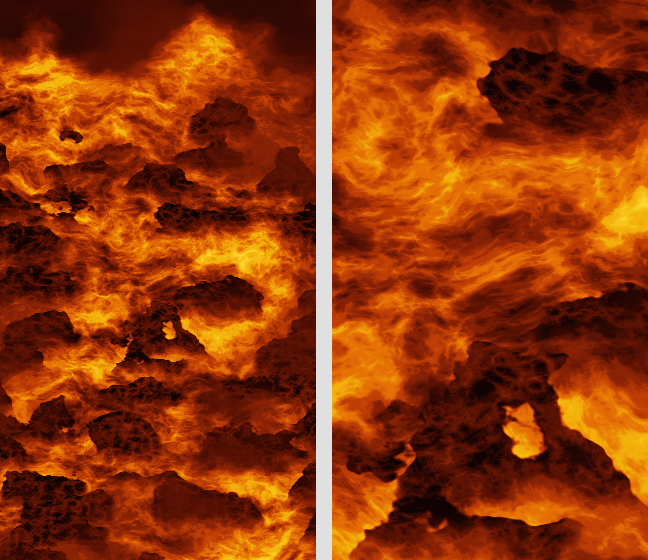
Left: the whole. Right: its middle third, enlarged.
Write a WebGL 1 fragment shader that draws this texture.

```glsl
precision highp float;

// Molten lava slope: glowing crusted streams, rows of craggy dark rocks and smoke.
// Every part writes one scalar "heat", which a colour ramp turns into fire tones.
// Rocks are stacked far to near, crisp along the top and dissolving at the foot.

uniform vec2 u_resolution;

const float ROCK_ROWS = 16.0;
const float ROW_STEP = 0.092;
const float FAR_ROW = 1.35;
const float CELL_WIDTH = 0.44;
const float SMOKE_HEAT = 0.27;
const float EXPOSURE = 0.38;

float hash(vec2 p) {
  vec3 q = fract(vec3(p.xyx) * 0.1031);
  q += dot(q, q.yzx + 33.33);
  return fract((q.x + q.y) * q.z);
}

float noise(vec2 p) {
  vec2 i = floor(p);
  vec2 f = fract(p);
  f = f * f * (3.0 - 2.0 * f);
  float low = mix(hash(i), hash(i + vec2(1.0, 0.0)), f.x);
  float high = mix(hash(i + vec2(0.0, 1.0)), hash(i + 1.0), f.x);
  return mix(low, high, f.y);
}

// Each octave is rotated to hide the lattice.
vec2 nextOctave(vec2 p) {
  return mat2(1.6, 1.2, -1.2, 1.6) * p + 7.3;
}

float fbm(vec2 p) {
  float sum = 0.0;
  float amp = 0.5;
  for (int i = 0; i < 5; i++) {
    sum += amp * noise(p);
    p = nextOctave(p);
    amp *= 0.5;
  }
  return sum / 0.97;
}

float ridges(vec2 p) {
  float sum = 0.0;
  float amp = 0.5;
  for (int i = 0; i < 5; i++) {
    sum += amp * (1.0 - abs(2.0 * noise(p) - 1.0));
    p = nextOctave(p);
    amp *= 0.65;
  }
  return sum / 1.26;
}

float segmentDistance(vec2 p, vec2 a, vec2 b) {
  vec2 ab = b - a;
  return length(p - a - ab * clamp(dot(p - a, ab) / dot(ab, ab), 0.0, 1.0));
}

float bell(float d, float width) {
  return exp(-d * d / (width * width));
}

// Two mirrored streams meet in a V and feed a winding river below.
float streamStrength(vec2 p) {
  vec2 mirrored = vec2(abs(p.x - 0.39), p.y);
  float wings = bell(segmentDistance(mirrored, vec2(0.0, 1.37), vec2(0.32, 1.62)), 0.11);
  float phase = 8.85 * (p.y - 0.84);
  float slope = 3.5 * sin(phase);
  float offset = p.x - 0.5 - 0.40 * cos(phase);
  float river = bell(offset / sqrt(1.0 + slope * slope), 0.055);
  return max(wings, river * smoothstep(1.42, 1.3, p.y));
}

float lavaHeat(vec2 p, vec2 flow, float stream) {
  float body = fbm(flow * vec2(4.0, 9.0));
  float crust = ridges(flow * vec2(9.0, 17.0) + 40.0);
  float grain = ridges(p * vec2(28.0, 44.0) + 90.0);
  return 0.51 + 0.95 * (body - 0.5) + 1.15 * (crust - 0.66) + 0.4 * (grain - 0.66) + 0.32 * stream;
}

// Returns rock heat in x and rock coverage in y for one row.
vec2 rockRow(vec2 p, float row, float stream) {
  float cellX = p.x / CELL_WIDTH + hash(vec2(row, 3.7)) * 5.0;
  vec2 id = vec2(floor(cellX), row);
  float halfWidth = mix(0.26, 0.48, hash(id + 11.0));
  float centre = 0.5 + (2.0 * hash(id + 23.0) - 1.0) * (0.5 - halfWidth);
  float dx = (fract(cellX) - centre) / halfWidth;
  float base = FAR_ROW - row * ROW_STEP + 0.06 * (hash(id + 37.0) - 0.5);
  float height = mix(0.05, 0.12, hash(id + 51.0));
  float crag = fbm(p * vec2(13.0, 17.0) + row * 7.0);
  float top = base + height * (1.0 - dx * dx) + 0.13 * (crag - 0.5) - 0.08 * stream;
  float foot = smoothstep(-0.075, 0.005, p.y - base + 0.08 * (crag - 0.5));
  float cover = smoothstep(-0.003, 0.003, top - p.y) * foot;
  cover *= smoothstep(1.0, 0.8, abs(dx)) * step(hash(id + 67.0), 0.8);
  float grain = ridges(p * vec2(34.0, 50.0) + row * 5.0);
  float heat = 0.10 + 0.75 * (grain - 0.64) + 0.4 * (crag - 0.5) + 0.16 * (1.0 - foot);
  return vec2(max(heat, 0.01), cover);
}

vec3 fireRamp(float heat) {
  vec3 c = mix(vec3(0.06, 0.01, 0.01), vec3(0.18, 0.03, 0.01), smoothstep(0.0, 0.11, heat));
  c = mix(c, vec3(0.35, 0.07, 0.01), smoothstep(0.11, 0.30, heat));
  c = mix(c, vec3(0.53, 0.13, 0.02), smoothstep(0.30, 0.50, heat));
  c = mix(c, vec3(0.75, 0.24, 0.02), smoothstep(0.50, 0.68, heat));
  c = mix(c, vec3(0.90, 0.44, 0.02), smoothstep(0.68, 0.84, heat));
  c = mix(c, vec3(0.95, 0.69, 0.04), smoothstep(0.84, 0.98, heat));
  return mix(c, vec3(1.0, 0.86, 0.20), smoothstep(0.98, 1.2, heat));
}

void main() {
  vec2 p = gl_FragCoord.xy / u_resolution.x;
  vec2 warp = vec2(fbm(p * 5.0), fbm(p * 5.0 + 17.0)) - 0.5;
  vec2 flow = p + 0.16 * warp;
  float stream = streamStrength(flow);
  float heat = lavaHeat(p + 0.05 * warp, flow, stream);

  for (float row = 0.0; row < ROCK_ROWS; row++) {
    vec2 rock = rockRow(p + 0.05 * warp, row, stream);
    heat = mix(heat, rock.x, rock.y);
  }

  // Drifting smoke, then the dark sky with a notch between the wings.
  float smoke = fbm(p * vec2(2.4, 3.8) + 31.0);
  float veil = 0.68 * smoothstep(0.42, 0.72, smoke) * (1.0 - 0.7 * stream);
  heat = mix(heat, SMOKE_HEAT, veil);
  float skyline = p.y + 0.35 * warp.y + 0.16 * bell(p.x - 0.39, 0.13);
  float sky = smoothstep(1.60, 1.75, skyline + 0.1 * smoothstep(0.75, 1.0, p.x));
  heat = mix(heat, 0.04 + 0.3 * smoke * smoke, sky);

  // Lift the midtones without moving black or full glow.
  heat += EXPOSURE * heat * (1.0 - heat);
  gl_FragColor = vec4(fireRamp(heat), 1.0);
}
```
